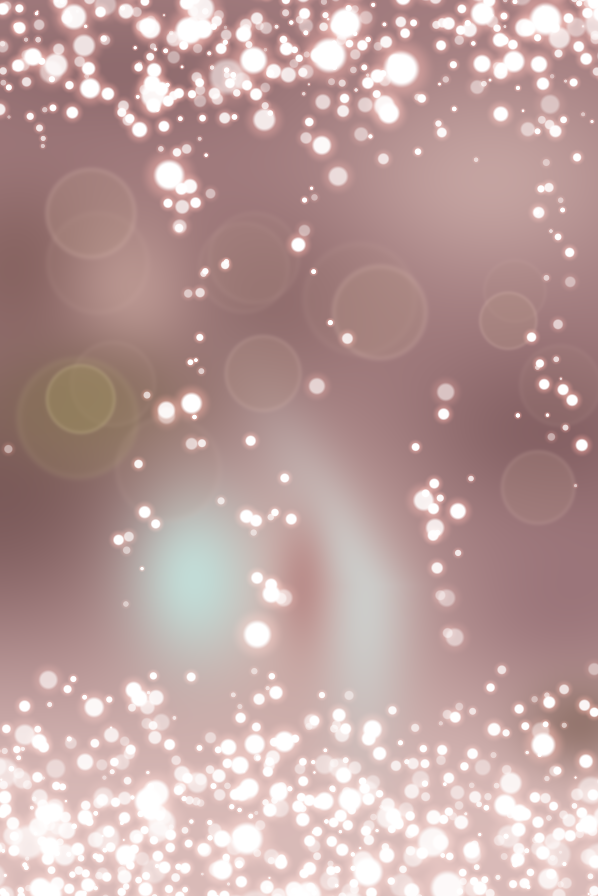
A Shadertoy shader for this background:

```glsl
#define LAYERS 5
#define FINEST_CELL 0.030
#define LAYER_GROWTH 1.3
#define STRING_WIDTH 0.032
#define STRING_DENSITY 0.30
#define STRAY_DENSITY 0.004
#define FAINT_LENSES 8
#define HALO_TINT vec3(0.46, 0.21, 0.18)
#define MAUVE vec3(0.63, 0.48, 0.49)
#define BLUSH vec3(0.85, 0.73, 0.72)
#define PLUM vec3(0.51, 0.37, 0.38)
#define MINT vec3(0.76, 0.86, 0.84)

vec3 hash3(vec3 p) {
    p = fract(p * vec3(0.1031, 0.1030, 0.0973));
    p += dot(p, p.yxz + 33.33);
    return fract((p.xxy + p.yxx) * p.zyx);
}

float valueNoise(vec2 p) {
    vec2 i = floor(p), f = fract(p);
    f = f * f * (3.0 - 2.0 * f);
    float a = hash3(vec3(i, 7.0)).x;
    float b = hash3(vec3(i + vec2(1, 0), 7.0)).x;
    float c = hash3(vec3(i + vec2(0, 1), 7.0)).x;
    float d = hash3(vec3(i + vec2(1, 1), 7.0)).x;
    return mix(mix(a, b, f.x), mix(c, d, f.x), f.y);
}

// Soft elliptical patch of colour
vec3 blob(vec3 col, vec2 p, vec2 center, vec2 size, vec3 tint) {
    vec2 q = (p - center) / size;
    return mix(col, tint, exp(-dot(q, q)));
}

// Translucent out-of-focus disc with a faint bright rim
vec3 lens(vec3 col, vec2 p, vec2 center, float radius, vec3 tint, float alpha) {
    float d = length(p - center) / radius;
    float fill = 1.0 - smoothstep(0.90, 1.04, d);
    float rim = exp(-pow((d - 0.94) / 0.07, 2.0));
    return mix(col, tint, alpha * fill) + 0.10 * alpha * rim;
}

vec3 backdrop(vec2 p) {
    vec3 col = mix(BLUSH, MAUVE, smoothstep(0.12, 0.62, p.y));
    col = blob(col, p, vec2(0.20, 1.38), vec2(0.30, 0.10), vec3(0.56, 0.42, 0.43));
    col = blob(col, p, vec2(0.82, 1.20), vec2(0.25, 0.17), vec3(0.77, 0.64, 0.63));
    col = blob(col, p, vec2(0.04, 1.05), vec2(0.16, 0.15), vec3(0.53, 0.39, 0.38));
    col = blob(col, p, vec2(0.44, 0.98), vec2(0.17, 0.15), vec3(0.56, 0.42, 0.42));
    col = blob(col, p, vec2(0.22, 1.00), vec2(0.10, 0.14), vec3(0.74, 0.60, 0.58));
    col = blob(col, p, vec2(0.04, 0.68), vec2(0.30, 0.20), vec3(0.47, 0.34, 0.34));
    col = blob(col, p, vec2(0.15, 0.82), vec2(0.18, 0.10), vec3(0.50, 0.40, 0.33));
    col = blob(col, p, vec2(0.90, 0.76), vec2(0.22, 0.15), PLUM);
    col = blob(col, p, vec2(0.92, 0.52), vec2(0.20, 0.15), vec3(0.60, 0.45, 0.47));
    col = blob(col, p, vec2(0.97, 0.29), vec2(0.10, 0.08), vec3(0.58, 0.46, 0.43));
    // Pale arch with two cool openings
    col = blob(col, p, vec2(0.47, 0.50), vec2(0.26, 0.26), vec3(0.82, 0.70, 0.68));
    col = blob(col, p, vec2(0.325, 0.53), vec2(0.10, 0.14), MINT);
    float bend = 0.5 * max(p.y - 0.52, 0.0);
    col = blob(col, p, vec2(0.61 - bend, 0.49), vec2(0.07, 0.25), vec3(0.80, 0.80, 0.79));
    return blob(col, p, vec2(0.505, 0.52), vec2(0.045, 0.12), vec3(0.73, 0.56, 0.55));
}

vec3 addLenses(vec3 col, vec2 p) {
    vec3 haze = vec3(0.70, 0.57, 0.52), olive = vec3(0.62, 0.56, 0.38);
    for (int i = 0; i < FAINT_LENSES; i++) {
        vec3 h = hash3(vec3(float(i), 3.0, 11.0));
        vec2 center = vec2(h.x, 0.68 + 0.45 * h.y);
        col = lens(col, p, center, mix(0.05, 0.11, h.z), haze, 0.12);
    }
    col = lens(col, p, vec2(0.152, 1.143), 0.078, haze, 0.32);
    col = lens(col, p, vec2(0.635, 0.977), 0.082, haze, 0.32);
    col = lens(col, p, vec2(0.440, 0.875), 0.066, haze, 0.28);
    col = lens(col, p, vec2(0.130, 0.800), 0.105, olive, 0.18);
    col = lens(col, p, vec2(0.135, 0.832), 0.060, olive, 0.42);
    col = lens(col, p, vec2(0.850, 0.963), 0.050, haze, 0.35);
    return lens(col, p, vec2(0.900, 0.684), 0.064, haze, 0.25);
}

// Hanging string of lights at x, between heights lo and hi
float hanging(vec2 p, float x, float lo, float hi) {
    float q = (p.x - x) / STRING_WIDTH;
    return exp(-q * q) * step(lo, p.y) * step(p.y, hi);
}

// Chance that a sparkle appears at p
float density(vec2 p) {
    float bands = 0.85 * smoothstep(1.20, 1.48, p.y) + 1.0 - smoothstep(0.12, 0.42, p.y);
    float strings = hanging(p, 0.32, 0.74, 1.27) + 0.5 * hanging(p, 0.525, 0.84, 1.25)
        + hanging(p, 0.93, 0.74, 1.30) + hanging(p, 0.74, 0.35, 0.85)
        + hanging(p, 0.45, 0.30, 0.70) + 0.6 * hanging(p, 0.215, 0.30, 0.75);
    float clumps = 0.35 + 0.95 * valueNoise(p * 9.0);
    return bands * clumps + STRING_DENSITY * strings + STRAY_DENSITY;
}

// Screen-blended sparkles, one jittered candidate per grid cell
vec3 addSparkles(vec3 col, vec2 p, float pixel) {
    float cell = FINEST_CELL;
    for (int layer = 0; layer < LAYERS; layer++) {
        vec2 home = floor(p / cell);
        for (int k = 0; k < 9; k++) {
            vec2 id = home + vec2(k % 3 - 1, k / 3 - 1);
            vec3 h = hash3(vec3(id + 50.0, float(layer) * 17.0 + 5.0));
            vec3 g = hash3(vec3(id + 90.0, float(layer) * 23.0 + 9.0));
            vec2 center = (id + h.xy) * cell;
            if (h.z > density(center)) continue;
            float radius = cell * mix(0.08, 0.40, g.x);
            float d = length(p - center);
            float core = 1.0 - smoothstep(radius - max(0.35 * radius, pixel), radius, d);
            float halo = 1.0 - smoothstep(0.7, 1.8, d / radius);
            float alpha = mix(0.40, 1.0, smoothstep(0.0, 0.6, g.y));
            col = 1.0 - (1.0 - col) * (1.0 - HALO_TINT * halo * alpha) * (1.0 - core * alpha);
        }
        cell *= LAYER_GROWTH;
    }
    return col;
}

void mainImage(out vec4 fragColor, in vec2 fragCoord) {
    vec2 p = fragCoord / iResolution.xy * vec2(1.0, 1.5);
    vec3 col = addLenses(backdrop(p), p);
    col = addSparkles(col, p, 1.0 / iResolution.x);
    fragColor = vec4(clamp(col, 0.0, 1.0), 1.0);
}
```
